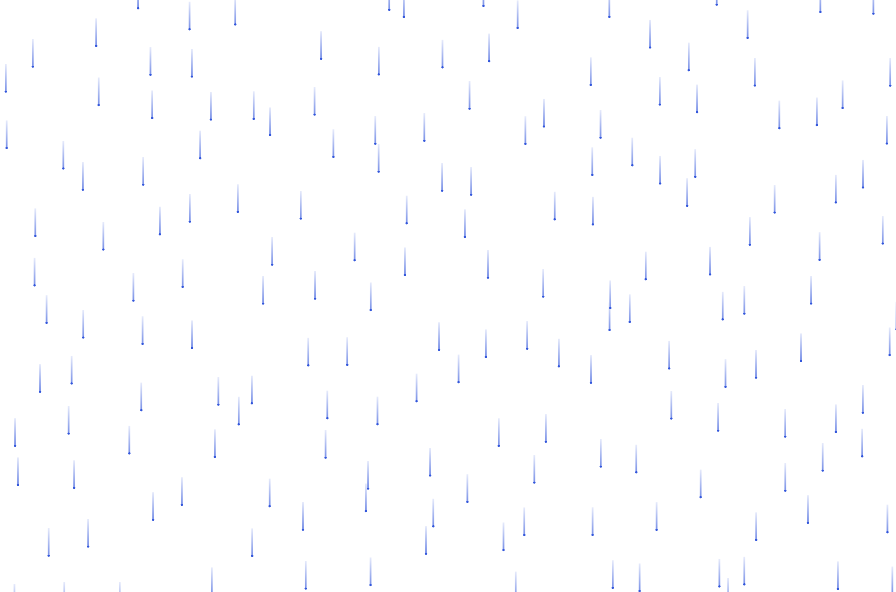
Give the GLSL for this pattern, as a WebGL 1 fragment shader.

```glsl
precision highp float;

uniform vec2 u_resolution;

// Lengths are fractions of the canvas height
#define CELL 0.0955
#define JITTER 0.82
#define STREAK_LENGTH 0.0465
#define STREAK_HALF_WIDTH 0.00150
#define HEAD_RADIUS 0.0020
#define TOP_OPACITY 0.12
#define FOOT_OPACITY 0.66
#define EDGE_SOFTNESS 0.75
#define PAPER vec3(1.0)
#define INK vec3(0.20, 0.34, 0.86)

vec2 hash2(vec2 cell) {
    vec3 h = fract(cell.xyx * vec3(0.1031, 0.1030, 0.0973));
    h += dot(h, h.yzx + 33.33);
    return fract((h.xx + h.yz) * h.zy);
}

// Antialiased fill of a signed distance
float coverage(float dist, float edge) {
    return clamp(0.5 - dist / edge, 0.0, 1.0);
}

// Falling drop: q is measured from its head, the streak rises above it
float raindrop(vec2 q, float edge) {
    float rise = clamp(q.y / STREAK_LENGTH, 0.0, 1.0);
    float halfLength = 0.5 * STREAK_LENGTH;
    float streak = coverage(abs(q.x) - STREAK_HALF_WIDTH, edge)
                 * coverage(abs(q.y - halfLength) - halfLength, edge);
    float head = coverage(length(q) - HEAD_RADIUS, edge);
    return max(streak * mix(FOOT_OPACITY, TOP_OPACITY, rise), head);
}

// One jittered drop per cell, each column shifted by its own amount
float rain(vec2 p, float edge) {
    vec2 grid = p / CELL;
    float ink = 0.0;
    for (int i = -1; i <= 1; i++) {
        float column = floor(grid.x) + float(i);
        float shift = hash2(vec2(column + 17.0, 91.0)).x;
        float y = grid.y + shift;
        for (int j = -1; j <= 1; j++) {
            vec2 cell = vec2(column, floor(y) + float(j));
            vec2 jitter = 0.5 + JITTER * (hash2(cell + 23.0) - 0.5);
            vec2 offset = vec2(grid.x, y) - cell - jitter;
            ink = max(ink, raindrop(offset * CELL, edge));
        }
    }
    return ink;
}

void main() {
    vec2 p = gl_FragCoord.xy / u_resolution.y;
    float edge = EDGE_SOFTNESS / u_resolution.y;
    gl_FragColor = vec4(mix(PAPER, INK, rain(p, edge)), 1.0);
}
```
